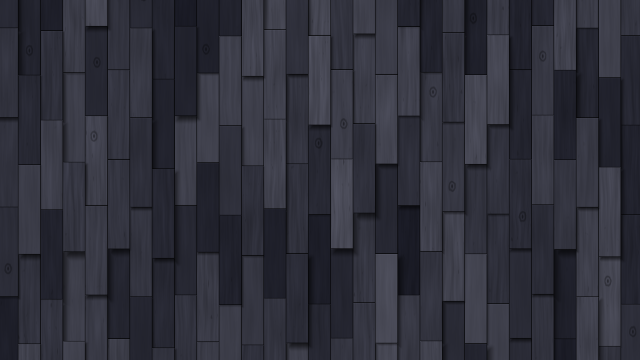
A Shadertoy shader for this pattern:

```glsl
// Layout, in units of the canvas height
const vec2 PLANK = vec2(0.0620, 0.2488);
const float FIRST_COLUMN = 0.0509;
const float FIRST_JOINT = 0.0453;
const float STAGGER = 0.1227;
const float JOINT_JITTER = 0.015;

// Colour and light
const vec3 DARK = vec3(0.098, 0.102, 0.142);
const vec3 LIGHT = vec3(0.292, 0.296, 0.345);
const vec2 SHADOW_SHIFT = vec2(0.011, -0.017);
const float SHADOW_BLUR = 0.017;
const float SHADOW_STRENGTH = 0.62;
const float SEAM = 0.0012;
const float BEVEL = 0.0034;

// Wood
const float GRAIN_STRENGTH = 0.15;
const float KNOT_SHARE = 0.10;
const vec2 KNOT_RADIUS = vec2(0.0105, 0.0155);

float hash(vec2 p) {
    vec3 q = fract(vec3(p.xyx + 31.7) * 0.1031);
    q += dot(q, q.yzx + 33.33);
    return fract((q.x + q.y) * q.z);
}

vec2 gradient(vec2 cell) {
    float a = 6.2832 * hash(cell);
    return vec2(cos(a), sin(a));
}

float gradientNoise(vec2 p) {
    vec2 i = floor(p), f = p - i;
    vec2 u = f * f * f * (f * (f * 6.0 - 15.0) + 10.0);
    vec2 e = vec2(1.0, 0.0);
    float low = mix(dot(gradient(i), f), dot(gradient(i + e), f - e), u.x);
    float high = mix(dot(gradient(i + e.yx), f - e.yx), dot(gradient(i + 1.0), f - 1.0), u.x);
    return mix(low, high, u.y);
}

float boxDistance(vec2 p, vec2 halfSize) {
    vec2 d = abs(p) - halfSize;
    return length(max(d, 0.0)) + min(max(d.x, d.y), 0.0);
}

float jointOffset(float column) {
    float jitter = (2.0 * hash(vec2(column, 7.0)) - 1.0) * JOINT_JITTER;
    return FIRST_JOINT + STAGGER * mod(column, 2.0) + jitter;
}

vec2 plankAt(float column, float y) {
    return vec2(column, floor((y - jointOffset(column)) / PLANK.y));
}

vec2 plankCentre(vec2 id) {
    return (id + 0.5) * PLANK + vec2(FIRST_COLUMN, jointOffset(id.x));
}

float plankHeight(vec2 id) {
    return hash(id + 53.0);
}

// Soft shadow from every neighbour that stands higher
float castShadow(vec2 p, vec2 id) {
    float shade = 0.0;
    for (int i = -1; i <= 1; i++) {
        vec2 base = plankAt(id.x + float(i), p.y);
        for (int j = -1; j <= 1; j++) {
            vec2 other = base + vec2(0.0, float(j));
            float rise = max(plankHeight(other) - plankHeight(id), 0.0);
            float d = boxDistance(p - plankCentre(other) - SHADOW_SHIFT * rise, 0.5 * PLANK);
            float blur = 0.002 + SHADOW_BLUR * rise;
            float cover = 1.0 - smoothstep(-blur, blur, d);
            shade = max(shade, cover * smoothstep(0.0, 0.35, rise));
        }
    }
    return shade;
}

// Brightness factor of the wood: streaks, cracks and an occasional knot
float wood(vec2 local, vec2 id) {
    float seed = hash(id + 11.0);
    vec2 knotPos = (vec2(hash(id + 3.0), hash(id + 5.0)) - 0.5) * PLANK * vec2(0.25, 0.6);
    float hasKnot = step(hash(id + 19.0), KNOT_SHARE);
    vec2 k = (local - knotPos) / KNOT_RADIUS;
    float e = length(k + 0.15 * gradientNoise(k * 1.5 + seed * 40.0));

    vec2 g = local;
    g.x -= hasKnot * 0.6 * (local.x - knotPos.x) * exp(-0.4 * e * e);
    g.x += 0.003 * gradientNoise(vec2(seed * 90.0, local.y * 14.0));
    vec2 shift = vec2(seed * 170.0, seed * 59.0);
    float streaks = gradientNoise(g * vec2(95.0, 5.0) + shift)
                  + 0.6 * gradientNoise(g * vec2(210.0, 13.0) + shift);
    float blotch = gradientNoise(g * vec2(20.0, 9.0) + shift);
    float crack = smoothstep(0.40, 0.62, gradientNoise(g * vec2(120.0, 32.0) - shift));

    float shade = 1.0 + GRAIN_STRENGTH * (0.4 + seed) * streaks + 0.08 * blotch - 0.22 * crack * seed;
    float ring = smoothstep(0.35, 0.0, abs(e - 0.8));
    float core = smoothstep(0.5, 0.1, length(k * vec2(1.4, 0.9)));
    return shade * (1.0 - hasKnot * (0.28 * ring + 0.40 * core));
}

void mainImage(out vec4 fragColor, in vec2 fragCoord) {
    vec2 p = fragCoord / iResolution.y;
    float px = 1.0 / iResolution.y;
    vec2 id = plankAt(floor((p.x - FIRST_COLUMN) / PLANK.x), p.y);
    vec2 local = p - plankCentre(id);
    vec2 halfSize = 0.5 * PLANK;

    float tone = mix(hash(id + 29.0), plankHeight(id), 0.12);
    vec3 color = mix(DARK, LIGHT, tone) * wood(local, id);

    // Lit top and left edges, shaded bottom and right edges
    vec2 lit = 1.0 - smoothstep(0.0, BEVEL, vec2(local.x + halfSize.x, halfSize.y - local.y));
    vec2 dim = 1.0 - smoothstep(0.0, BEVEL, vec2(halfSize.x - local.x, local.y + halfSize.y));
    color *= 1.0 + 0.12 * lit.x + 0.32 * lit.y - 0.28 * dim.x - 0.38 * dim.y;

    color *= 1.0 - SHADOW_STRENGTH * castShadow(p, id);

    // Dark seam between planks
    float inset = -boxDistance(local, halfSize);
    color *= mix(0.50, 1.0, smoothstep(SEAM - 0.5 * px, SEAM + 0.5 * px, inset));
    fragColor = vec4(color, 1.0);
}
```
